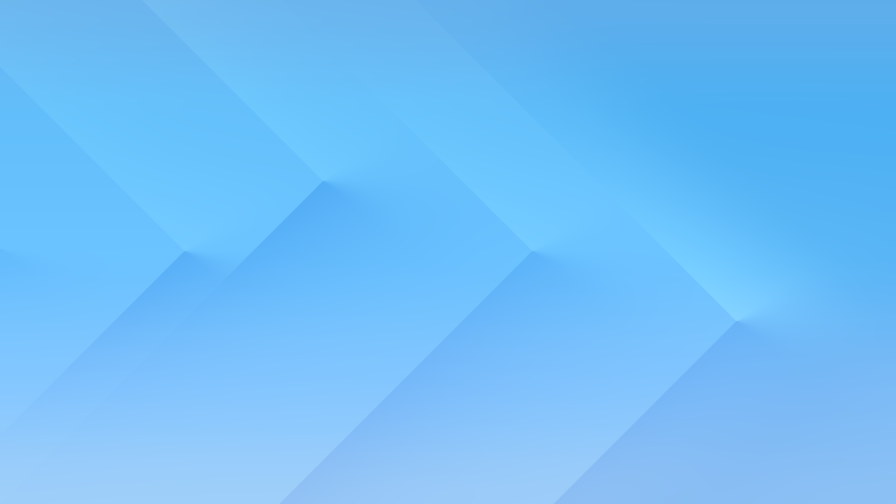
This background is drawn by a Shadertoy shader. Its source:

```glsl
// Soft blue backdrop of nested right-pointing chevrons over a sky gradient.
// Each chevron sheds light past its upper edge and shadow past its lower edge;
// the two meet in a fan at the tip and fade with distance.

// Vertical gradient through five colours placed at heights 0, .25, .5, .75, 1
vec3 ramp(float y, vec3 c0, vec3 c1, vec3 c2, vec3 c3, vec3 c4) {
    vec3 c = mix(c0, c1, smoothstep(0.0, 0.27, y));
    c = mix(c, c2, smoothstep(0.2, 0.52, y));
    c = mix(c, c3, smoothstep(0.45, 0.8, y));
    return mix(c, c4, smoothstep(0.75, 1.02, y));
}

// Horizontal distance beyond a 45 degree chevron, negative inside
float chevron(vec2 q) {
    return q.x + abs(q.y);
}

// Light (positive) or shadow (negative) just outside a chevron tip
float edgeShade(vec2 q, float light, float dark, vec2 reach) {
    float slope = q.y / max(length(q), 1e-4);
    float d = max(chevron(q), 0.0);
    float up = q.y / reach.x, down = q.y / reach.y;
    float lit = light * smoothstep(-0.1, 0.7, slope) * exp(-up * up - d / 0.3);
    float shadow = dark * smoothstep(-0.1, 0.7, -slope) * exp(-down * down - d / 0.28);
    return lit - shadow;
}

void mainImage(out vec4 fragColor, in vec2 fragCoord) {
    vec2 p = fragCoord / iResolution.y;
    float aa = 1.2 / iResolution.y;

    // Tip position, light strength, shadow strength; inner to outer
    vec4 tips[5] = vec4[5](
        vec4(0.0, 0.507, 0.0, 0.03),
        vec4(0.366, 0.502, 0.03, 0.075),
        vec4(0.641, 0.641, 0.04, 0.075),
        vec4(1.056, 0.502, 0.035, 0.06),
        vec4(1.461, 0.363, 0.07, 0.055));
    // How far the upper and lower edges stay visible
    vec2 reaches[5] = vec2[5](
        vec2(1.0, 0.15), vec2(2.0, 0.25), vec2(2.0, 0.36),
        vec2(0.45, 1.5), vec2(0.3, 2.0));

    // Each outer chevron replaces the shading that lies beyond its edge
    float shade = -0.05 * smoothstep(0.1, 0.45, p.y);
    float outside = 0.0, d = 0.0;
    for (int i = 0; i < 5; i++) {
        vec2 q = p - tips[i].xy;
        d = chevron(q);
        outside = smoothstep(-aa, aa, d);
        shade = mix(shade, edgeShade(q, tips[i].z, tips[i].w, reaches[i]), outside);
    }

    // Bright gradient within the chevrons, deeper one beyond the last
    vec3 inner = ramp(p.y, vec3(0.62, 0.81, 0.98), vec3(0.52, 0.78, 1.0),
        vec3(0.42, 0.765, 1.0), vec3(0.385, 0.745, 0.98), vec3(0.41, 0.70, 0.93));
    vec3 outer = ramp(p.y, vec3(0.55, 0.76, 0.96), vec3(0.49, 0.74, 0.97),
        vec3(0.34, 0.70, 0.96), vec3(0.30, 0.69, 0.95), vec3(0.37, 0.68, 0.92));
    vec3 col = mix(inner, outer, outside * mix(0.3, 1.0, smoothstep(0.0, 0.35, d)));

    col += shade * vec3(1.0, 1.0, 0.4);
    fragColor = vec4(clamp(col, 0.0, 1.0), 1.0);
}
```
